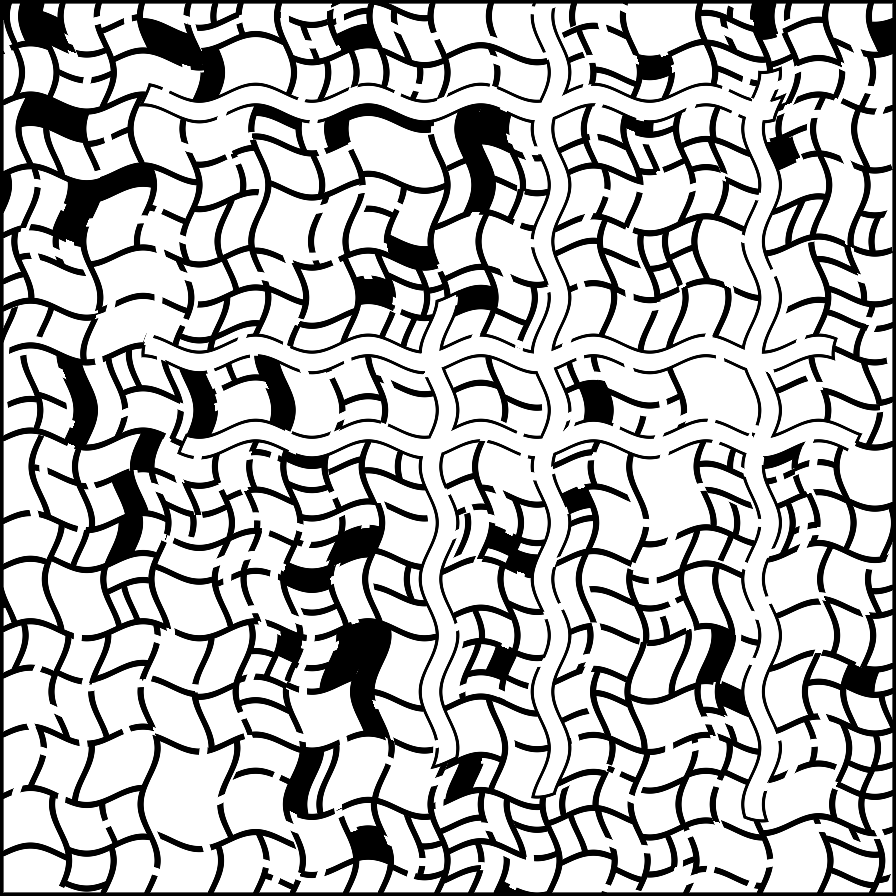
Write a WebGL 2 fragment shader that draws this pattern.

```glsl
#version 300 es
precision highp float;

uniform vec2 u_resolution;
out vec4 fragColor;

#define WAVE_FREQ 50.0
#define WAVE_AMP 0.0095
#define WALL_HALF 0.0035
#define EDGE_HALF 0.0018
#define STREET_HALF 0.0115
#define GAP_STEP 0.052
#define GAP_HALF 0.0045
#define GAP_CHANCE 0.5
#define ROOM_MIN 0.052
#define ROOM_MAX 0.115
#define SHADE_WIDTH 0.024
#define SHADE_CHANCE 0.13

const vec3 STREETS_X = vec3(0.49, 0.615, 0.85);
const vec3 STREETS_Y = vec3(0.51, 0.605, 0.885);
const vec3 BLACK = vec3(0.0);
const vec3 WHITE = vec3(1.0);

float hash(uint n) {
    n = (n ^ (n >> 16)) * 0x7feb352du;
    n = (n ^ (n >> 15)) * 0x846ca68bu;
    n ^= n >> 16;
    return float(n >> 8) / 16777216.0;
}

// Bar around a line, broken by door gaps along its length
float brokenLine(float dist, float along, float halfWidth, uint id) {
    float t = along / GAP_STEP + hash(id * 17u + 5u) + 4.0;
    float gap = GAP_HALF - abs(fract(t) - 0.5) * GAP_STEP;
    bool open = hash(id * 131u + uint(floor(t)) * 7919u) < GAP_CHANCE;
    float bar = abs(dist) - halfWidth;
    return open ? max(bar, gap) : bar;
}

// Black room, or a black band along one of its sides
float roomShade(vec2 p, vec2 lo, vec2 hi, uint id) {
    float pick = hash(id * 29u + 11u);
    if (pick > SHADE_CHANCE) return 1.0;
    vec2 size = hi - lo;
    if (min(size.x, size.y) < 0.034) {
        vec2 q = abs(p - 0.5 * (lo + hi)) - 0.5 * size;
        return max(q.x, q.y);
    }
    int axis = hash(id * 37u + 3u) < 0.6 ? 0 : 1;
    float side = pick < 0.6 * SHADE_CHANCE ? hi[axis] - p[axis] : p[axis] - lo[axis];
    return side - SHADE_WIDTH;
}

void main() {
    vec2 uv = gl_FragCoord.xy / u_resolution;
    float pixel = 1.0 / min(u_resolution.x, u_resolution.y);

    // Crossed waves bend every line
    vec2 wave = cos(WAVE_FREQ * (uv.yx - vec2(0.605, 0.411)));
    vec2 p = uv + WAVE_AMP * wave * vec2(1.0, -1.0);

    // Finite streets, and the blocks between their lines
    vec2 lo = vec2(-0.02), hi = vec2(1.02);
    float ink = 1.0, street = 1.0, along = 0.0;
    uint id = 1u, edgeId = 0u;
    for (int k = 0; k < 6; k++) {
        int axis = k / 3, other = 1 - axis;
        float line = axis == 0 ? STREETS_X[k % 3] : STREETS_Y[k % 3];
        uint lineId = uint(k) + 900u;
        float dist = p[axis] - line;
        id *= 2u;
        if (dist > 0.0) {
            lo[axis] = max(lo[axis], line);
            id += 1u;
        } else {
            hi[axis] = min(hi[axis], line);
        }
        float start = 0.06 + 0.24 * hash(lineId);
        float end = 0.65 + 0.45 * hash(lineId + 50u);
        float ends = abs(p[other] - 0.5 * (start + end)) - 0.5 * (end - start);
        float road = max(abs(dist) - STREET_HALF, ends);
        if (road < street) {
            street = road;
            along = p[other];
            edgeId = lineId * 2u + uint(dist > 0.0);
        }
        ink = min(ink, brokenLine(dist, p[other], WALL_HALF, lineId));
    }

    // Split each block into rooms by walls
    for (int level = 0; level < 10; level++) {
        vec2 size = hi - lo;
        float chance = hash(id * 7u + 1u);
        if (max(size.x, size.y) < mix(ROOM_MIN, ROOM_MAX, chance * chance)) break;
        int axis = size.x * mix(0.75, 1.33, hash(id * 11u + 2u)) > size.y ? 0 : 1;
        float cut = mix(lo[axis], hi[axis], mix(0.36, 0.64, hash(id * 13u + 4u)));
        float dist = p[axis] - cut;
        ink = min(ink, brokenLine(dist, p[1 - axis], WALL_HALF, id));
        id *= 2u;
        if (dist > 0.0) {
            lo[axis] = cut;
            id += 1u;
        } else {
            hi[axis] = cut;
        }
    }
    ink = min(ink, roomShade(p, lo, hi, id));

    // Clear the streets, draw their thin kerbs and the outer frame
    ink = max(ink, -street);
    ink = min(ink, brokenLine(street, along, EDGE_HALF, edgeId));
    vec2 border = min(uv, 1.0 - uv);
    ink = min(ink, min(border.x, border.y) - 0.004);

    float paper = smoothstep(-0.5 * pixel, 0.5 * pixel, ink);
    fragColor = vec4(mix(BLACK, WHITE, paper), 1.0);
}
```
